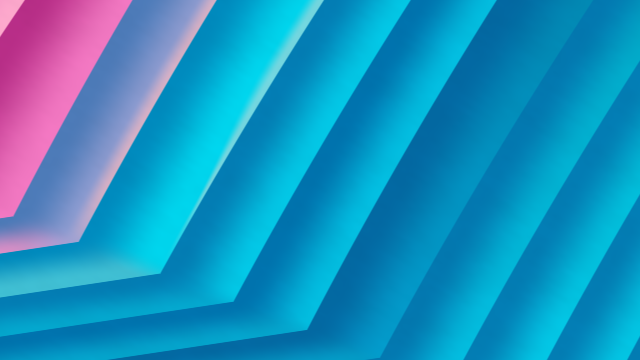
This background is drawn by a WebGL 2 fragment shader. Its source:

```glsl
#version 300 es
precision highp float;
// Stacked folded paper sheets: nested chevrons descending to the lower right.
// Each sheet is the overlap of two half planes, painted from back to front,
// and shaded from a dark inner shadow to a bright outer edge.
#define SHEETS 11
#define ARM_BOW 0.06
#define BASE_SLOPE 0.15
#define BASE_SCALE 2.0
#define CREASE_SOFTNESS 0.09
#define GRAIN 0.035

uniform vec2 u_resolution;
out vec4 fragColor;

// Where each steep edge meets the top, and how far it leans per unit height.
const float EDGE_TOP[SHEETS] = float[](0.069, 0.368, 0.602, 0.900, 1.141, 1.380,
                                       1.648, 1.887, 2.113, 2.336, 2.558);
const float EDGE_LEAN[SHEETS] = float[](0.625, 0.533, 0.557, 0.590, 0.584, 0.576,
                                        0.602, 0.606, 0.600, 0.600, 0.600);

float hash(vec2 p) {
    p = fract(p * vec2(0.1031, 0.1130));
    p += dot(p, p.yx + 33.33);
    return fract((p.x + p.y) * p.x * 47.0);
}

float noise(vec2 p) {
    vec2 i = floor(p), f = fract(p);
    f = f * f * (3.0 - 2.0 * f);
    return mix(mix(hash(i), hash(i + vec2(1, 0)), f.x),
               mix(hash(i + vec2(0, 1)), hash(i + vec2(1, 1)), f.x), f.y);
}

float softMax(float a, float b, float k) {
    float h = max(k - abs(a - b), 0.0) / k;
    return max(a, b) + 0.25 * h * h * k;
}

// Signed offsets from the steep arm (x) and the shallow base (y) of a sheet.
vec2 armOffsets(vec2 p, int k) {
    float down = 1.0 - p.y;
    float lean = EDGE_LEAN[k];
    float armX = EDGE_TOP[k] - lean * down - ARM_BOW * down * (0.9 - down);
    // Corners lie on one shared crease line.
    float cornerX = (EDGE_TOP[k] - 0.58 * lean) / (1.0 + 0.395 * lean);
    float baseDown = 0.58 + 0.395 * cornerX + BASE_SLOPE * (cornerX - p.x);
    return vec2(p.x - armX, BASE_SCALE * (down - baseDown));
}

vec3 sheetColor(vec2 p, int k, vec2 arms) {
    vec2 inner = k > 0 ? armOffsets(p, k - 1) : arms + 0.28;
    float fromInner = softMax(inner.x, inner.y, CREASE_SOFTNESS);
    float toOuter = -softMax(arms.x, arms.y, 0.3 * CREASE_SOFTNESS);
    float t = clamp(fromInner / max(fromInner + toOuter, 0.001), 0.0, 1.0);
    float base = smoothstep(-0.05, 0.06, arms.y - arms.x);
    float n = float(k);

    // Blue sheets, with a deeper one in the middle of the stack.
    float dip = exp(-1.5 * (n - 6.0) * (n - 6.0));
    vec3 shadow = vec3(0.01, 0.49, 0.705) - vec3(0.0, 0.08, 0.07) * dip;
    vec3 light = vec3(0.01, 0.78, 0.90) - vec3(0.0, 0.17, 0.10) * dip;
    if (k > 5) light *= 1.0 - 0.12 * p.y;
    if (k == 5) shadow = vec3(0.0, 0.45, 0.68);
    light = mix(light, vec3(0.02, 0.61, 0.77), 0.75 * base);
    float rise = smoothstep(0.12, 0.98, t);

    if (k == 0) {
        shadow = vec3(0.95, 0.49, 0.76);
        light = vec3(0.99, 0.66, 0.80);
    } else if (k == 1) {
        shadow = vec3(0.72, 0.18, 0.53);
        light = vec3(0.95, 0.47, 0.76);
    } else if (k == 2) {
        shadow = vec3(0.30, 0.48, 0.72);
        light = mix(vec3(0.58, 0.62, 0.82), vec3(0.85, 0.56, 0.78), base * smoothstep(0.25, 0.0, p.x));
    } else if (k == 3) {
        shadow = vec3(0.0, 0.54, 0.74);
        light = mix(vec3(0.0, 0.83, 0.925), vec3(0.25, 0.75, 0.83), base);
        rise = smoothstep(0.05, 0.85, t);
    }
    vec3 color = mix(shadow, light, rise);

    // Pale worn rims on two of the steep edges.
    float upper = smoothstep(0.25, 0.5, p.y);
    if (k == 2) {
        float rim = smoothstep(0.055, 0.0, toOuter) * (1.0 - base);
        color = mix(color, vec3(0.88, 0.70, 0.76), 0.85 * rim * upper);
    } else if (k == 3) {
        float width = mix(0.015, 0.055, smoothstep(0.4, 0.85, p.y));
        float rim = smoothstep(width, 0.2 * width, toOuter) * (1.0 - base);
        color = mix(color, vec3(0.56, 0.84, 0.86), 0.8 * rim * upper);
    }
    return color;
}

void main() {
    vec2 p = gl_FragCoord.xy / u_resolution.y;
    float blur = 1.2 / u_resolution.y;
    vec3 color = vec3(0.0, 0.48, 0.69);
    for (int k = SHEETS - 1; k >= 0; k--) {
        vec2 arms = armOffsets(p, k);
        float mask = smoothstep(blur, -blur, max(arms.x, arms.y));
        if (mask > 0.0) color = mix(color, sheetColor(p, k, arms), mask);
    }

    // Faint brushed mottling across the paper.
    vec2 q = mat2(0.86, 0.5, -0.5, 0.86) * p;
    float mottle = 0.6 * noise(q * vec2(9.0, 16.0)) + 0.4 * noise(q * vec2(30.0, 70.0));
    color *= 1.0 + GRAIN * (mottle - 0.5);
    fragColor = vec4(clamp(color, 0.0, 1.0), 1.0);
}
```
